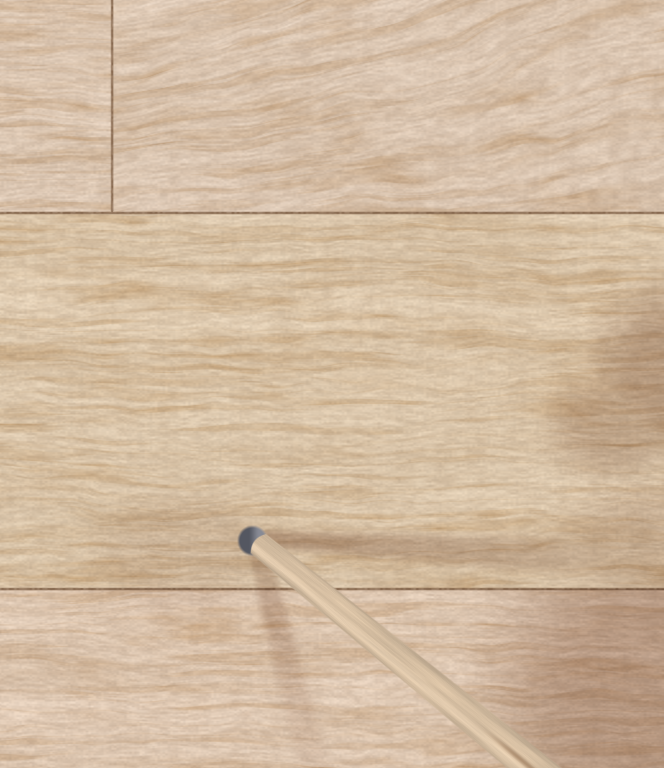
A Shadertoy shader for this texture:

```glsl
// Layout, in canvas heights
const float SEAM_TOP = 0.7227;
const float SEAM_LOW = 0.2330;
const float SEAM_SIDE = 0.1460;
const float SEAM_WIDTH = 0.0015;
const vec2 LEG_TIP = vec2(0.338, 0.291);
const vec2 LEG_END = vec2(0.695, 0.0);
const vec2 LEG_RADII = vec2(0.0160, 0.0225);
const vec2 CAP_POS = vec2(0.329, 0.296);
const float CAP_RADIUS = 0.0185;
// Colours and strengths
const vec3 OAK_PINK = vec3(0.853, 0.770, 0.690);
const vec3 OAK_GOLD = vec3(0.848, 0.765, 0.657);
const vec3 OAK_ROSE = vec3(0.858, 0.768, 0.682);
const vec3 GRAIN_TINT = vec3(0.935, 0.890, 0.825);
const vec3 SHADOW_TINT = vec3(0.79, 0.720, 0.680);
const vec3 SEAM_COLOR = vec3(0.50, 0.38, 0.28);
const vec3 LEG_COLOR = vec3(0.825, 0.735, 0.625);
const vec3 CAP_COLOR = vec3(0.33, 0.34, 0.38);
const float FIBER_STRENGTH = 0.10;
const float PORE_STRENGTH = 0.06;

float hash(vec2 p) {
    return fract(sin(dot(p, vec2(127.1, 311.7))) * 43758.5453);
}

float noise(vec2 p) {
    vec2 i = floor(p), f = fract(p);
    f = f * f * (3.0 - 2.0 * f);
    return mix(mix(hash(i), hash(i + vec2(1, 0)), f.x),
               mix(hash(i + vec2(0, 1)), hash(i + vec2(1, 1)), f.x), f.y);
}

float fbm(vec2 p) {
    float sum = 0.0;
    for (float amp = 0.5; amp > 0.05; amp *= 0.5) {
        sum += amp * noise(p);
        p = p * 2.03 + 17.3;
    }
    return sum;
}

// Soft strip along a segment: widths and strengths run from start to end
float strip(vec2 p, vec2 a, vec2 b, vec2 width, vec2 strength) {
    vec2 ba = b - a;
    float t = clamp(dot(p - a, ba) / dot(ba, ba), 0.0, 1.0);
    float w = mix(width.x, width.y, t);
    return mix(strength.x, strength.y, t) * (1.0 - smoothstep(0.3 * w, 1.1 * w, length(p - a - ba * t)));
}

float softEllipse(vec2 p, vec2 center, vec2 radius) {
    return 1.0 - smoothstep(0.4, 1.15, length((p - center) / radius));
}

vec3 woodFloor(vec2 p) {
    bool top = p.y > SEAM_TOP;
    bool low = p.y < SEAM_LOW;
    bool wide = top && p.x > SEAM_SIDE;
    vec3 base = top ? OAK_PINK : (low ? OAK_ROSE : OAK_GOLD);
    float seed = wide ? 31.0 : (top ? 53.0 : (low ? 11.0 : 0.0));

    // The wide top board has rising, curling grain
    vec2 g = p;
    if (wide) g.y -= (0.06 + 0.55 * (p.y - SEAM_TOP)) * (p.x - SEAM_SIDE);
    g.y += (wide ? 0.042 : 0.026) * (fbm(g * vec2(4.0, 8.0) + seed) - 0.5);
    g.y += 0.006 * (noise(g * vec2(22.0, 40.0) + seed) - 0.5);

    // Growth bands, streaks, thin rings, fibers and pores
    float broad = fbm(g * vec2(1.5, 15.0) + seed);
    float streak = fbm(g * vec2(6.5, 115.0) + seed);
    float ring = 1.0 - abs(2.0 * noise(g * vec2(3.5, 62.0) + seed + 5.0) - 1.0);
    float thread = noise(g * vec2(28.0, 180.0) + seed + 7.0);
    float fiber = noise(g * vec2(75.0, 330.0) + seed);
    float pore = noise(p * vec2(300.0, 400.0));
    float dark = 0.75 * smoothstep(0.46, 0.66, streak) + 0.55 * pow(ring, 7.0);
    float pale = 1.0 - smoothstep(0.26, 0.46, streak);
    vec3 col = base * (1.0 + 0.09 * (0.47 - broad) * vec3(0.8, 1.0, 1.3));
    col *= mix(vec3(1.0), GRAIN_TINT, dark * (0.35 + 0.9 * thread));
    col += pale * vec3(0.022, 0.026, 0.030);
    col *= 1.0 + FIBER_STRENGTH * (fiber - 0.5) * vec3(0.8, 1.0, 1.2);
    return col * (1.0 + PORE_STRENGTH * (pore - 0.5));
}

float floorShadow(vec2 p) {
    float s = 0.72 * softEllipse(p, vec2(0.885, 0.52), vec2(0.13, 0.13));
    s = max(s, 0.50 * softEllipse(p, vec2(0.80, 0.445), vec2(0.10, 0.08)));
    s = max(s, 0.40 * softEllipse(p, vec2(0.88, 0.29), vec2(0.18, 0.10)));
    s = max(s, 0.82 * softEllipse(p, vec2(0.86, 0.10), vec2(0.26, 0.24)) * step(p.y, SEAM_LOW));
    s = max(s, 0.25 * softEllipse(p, vec2(0.24, 0.28), vec2(0.14, 0.09)));
    s = max(s, strip(p, vec2(0.35, 0.298), vec2(0.84, 0.270), vec2(0.015, 0.037), vec2(0.85, 0.30)));
    return max(s, strip(p, vec2(0.338, 0.275), vec2(0.412, -0.01), vec2(0.020, 0.027), vec2(0.65, 0.15)));
}

void mainImage(out vec4 fragColor, in vec2 fragCoord) {
    vec2 p = fragCoord / iResolution.y;
    float px = 1.0 / iResolution.y;

    // Boards, worn seams and shadows
    float seam = min(abs(p.y - SEAM_TOP), abs(p.y - SEAM_LOW));
    if (p.y > SEAM_TOP) seam = min(seam, abs(p.x - SEAM_SIDE));
    float wear = 0.65 + 0.35 * noise(p * 300.0);
    vec3 col = mix(woodFloor(p), SEAM_COLOR, wear * (1.0 - smoothstep(SEAM_WIDTH - px, SEAM_WIDTH + px, seam)));
    col *= mix(vec3(1.0), SHADOW_TINT, floorShadow(p));

    // Dark foot cap, then the leg over it
    float cap = length(p - CAP_POS) - CAP_RADIUS;
    vec3 capCol = CAP_COLOR + 0.2 * smoothstep(0.0, 0.015, p.x - CAP_POS.x + 0.006);
    col = mix(col, capCol, 1.0 - smoothstep(-2.0 * px, 2.0 * px, cap));
    vec2 axis = normalize(LEG_END - LEG_TIP);
    float along = dot(p - LEG_TIP, axis);
    float t = along / length(LEG_END - LEG_TIP);
    float radius = mix(LEG_RADII.x, LEG_RADII.y, t);
    float side = dot(p - LEG_TIP, vec2(-axis.y, axis.x)) / radius;
    float edge = max((abs(side) - 1.0) * radius, -along - 0.008 + 0.006 * side * side);
    vec3 leg = LEG_COLOR * (0.92 + 0.2 * fbm(vec2(along * 14.0, side * 5.0)) - 0.08 * smoothstep(0.5, 1.0, abs(side)));
    leg += 0.045 * exp(-pow((side + 0.45) / 0.25, 2.0));
    float groove = exp(-pow((side + 0.1) / 0.16, 2.0)) * smoothstep(0.80, 0.95, t);
    leg = mix(leg, vec3(0.62, 0.49, 0.37), 0.7 * groove);
    fragColor = vec4(mix(col, leg, 1.0 - smoothstep(-px, px, edge)), 1.0);
}
```
